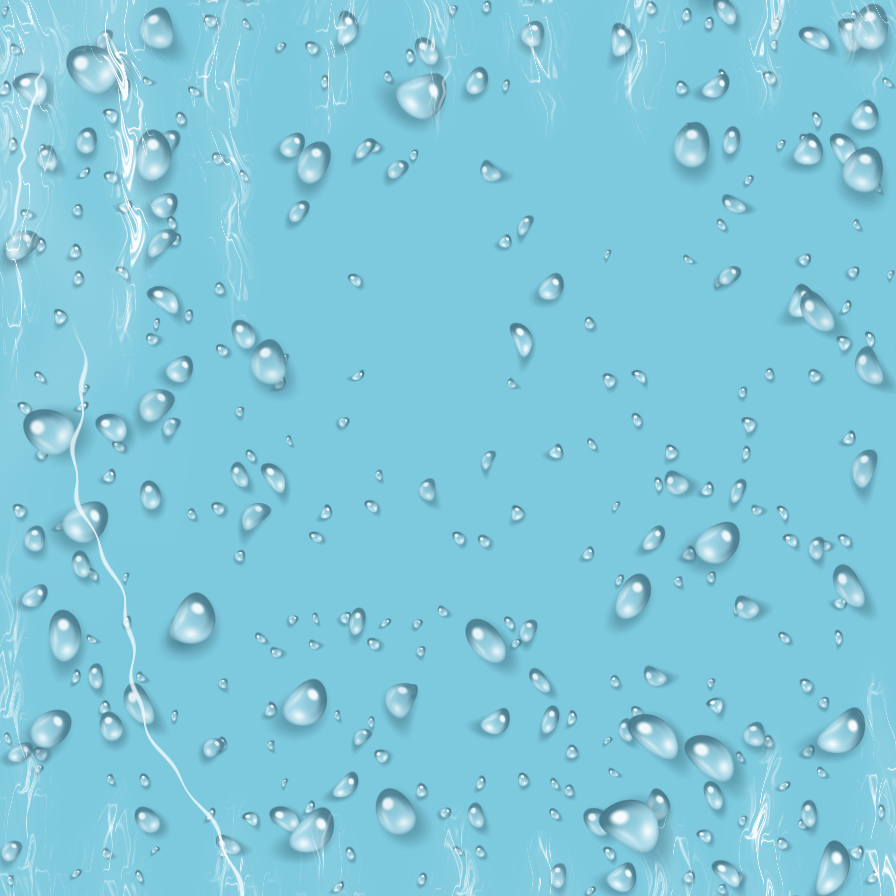
Write a Shadertoy shader that draws this texture.

```glsl
// Glossy water drops and white splashing rivulets on a flat light blue ground.
#define WATER vec3(0.49, 0.79, 0.87)
#define DEEP vec3(0.26, 0.46, 0.53)
#define PALE vec3(0.65, 0.85, 0.91)
#define FOAM vec3(0.97, 0.99, 1.0)
#define BIG_RADIUS 0.036
#define MID_RADIUS 0.021
#define SMALL_RADIUS 0.0095
#define SHADOW 0.5
#define FOAM_AMOUNT 0.95
#define RIVULETS 9

vec3 hash3(vec2 p) {
    vec3 q = vec3(dot(p, vec2(127.1, 311.7)), dot(p, vec2(269.5, 183.3)), dot(p, vec2(419.2, 371.9)));
    return fract(sin(q) * 43758.545);
}

float spot(vec2 q, vec2 centre, vec2 size) {
    vec2 d = (q - centre) / size;
    return exp(-dot(d, d));
}

// One drop: cast shadow, dark upper crescent, bright lower lens, sharp glint.
vec3 paintDrop(vec3 col, vec2 p, float radius, vec3 rnd, float pixel) {
    float tilt = (rnd.x - 0.5) * 2.2;
    float c = cos(tilt), s = sin(tilt);
    vec2 q = mat2(c, -s, s, c) * p / radius;
    q.x /= mix(0.5, 0.88, rnd.y);
    q.x += (rnd.z - 0.5) * 0.9 * (q.y * q.y - 0.3);
    q.x *= 1.0 + 0.35 * (rnd.y - 0.4) * q.y;

    float len = length(q);
    float soft = 1.2 * pixel / radius;
    float body = 1.0 - smoothstep(1.0 - soft, 1.0 + soft, len);
    float shadow = 1.0 - smoothstep(0.55, 1.45, length((q - vec2(0.16, -0.4)) / vec2(1.0, 1.08)));
    col = mix(col, DEEP, shadow * SHADOW);

    float ripple = 0.12 * sin(q.x * 4.0 + rnd.z * 9.0);
    float upper = smoothstep(-0.4, 0.75, q.y + 0.3 * q.x + ripple);
    float crescent = smoothstep(0.4, 0.8, len) * upper;
    vec3 lens = mix(PALE, DEEP, 0.35 * upper + 0.55 * crescent);
    lens = mix(lens, WATER, 0.35 * (1.0 - smoothstep(0.1, 0.6, len)));
    lens = mix(lens, DEEP, 0.6 * smoothstep(0.84, 1.0, len) * (0.45 + 0.55 * upper));
    lens = mix(lens, FOAM, 0.95 * spot(q, vec2(0.12, -0.58), vec2(0.34, 0.22)));
    lens = mix(lens, FOAM, 0.5 * spot(q, vec2(-0.6, -0.1), vec2(0.12, 0.45)));
    float glint = length((q - vec2(-0.1 + 0.3 * (rnd.z - 0.5), 0.42)) / vec2(0.4, 0.2 + 0.12 * rnd.x));
    lens = mix(lens, FOAM, 1.0 - smoothstep(0.45, 1.15, glint));
    return mix(col, lens, body * mix(0.8, 1.0, rnd.z));
}

// Jittered grid of drops, sparser above the middle of the canvas.
vec3 dropLayer(vec3 col, vec2 p, float cells, float radius, float share, float pixel) {
    vec2 home = floor(p * cells);
    for (int j = -1; j <= 1; j++)
    for (int i = -1; i <= 1; i++) {
        vec2 id = home + vec2(i, j);
        vec3 place = hash3(id + cells);
        vec3 look = hash3(id * 1.7 + cells * 3.1 + 5.0);
        vec2 centre = (id + 0.15 + 0.7 * place.xy) / cells;
        float density = share * mix(0.3, 1.0, smoothstep(0.1, 0.4, distance(centre, vec2(0.54, 0.65))));
        if (place.z < density) {
            float size = radius * mix(0.5, 1.0, 0.7 * look.z + 0.3 * look.x);
            col = paintDrop(col, p - centre, size, look, pixel);
        }
    }
    return col;
}

// Broken, stringy splash running inward from an edge; p.y is the distance from it.
float rivulet(vec2 p, float x, float reach, float seed) {
    float t = p.y / reach;
    float fade = 1.0 - smoothstep(0.55, 1.0, t);
    float side = p.x - x - 0.01 * sin(p.y * 13.0 + seed) - 0.004 * sin(p.y * 41.0 + seed * 2.0);
    float width = mix(0.032, 0.008, clamp(t, 0.0, 1.0));
    float envelope = exp(-side * side / (width * width));
    vec2 v = vec2(side * 190.0, p.y * 62.0) + seed;
    for (int k = 0; k < 5; k++)
        v += 0.95 * sin(v.yx * vec2(1.2, 1.5) + float(k) * 1.7 + seed);
    float threads = pow(1.0 - abs(sin(v.x)), 3.0) * smoothstep(0.2, 0.7, 0.5 + 0.5 * sin(v.y));
    float jag = 0.0022 * sin(p.y * 118.0 + 2.0 * sin(p.y * 71.0 + seed));
    float strand = abs(side - jag - width * 0.5 * sin(p.y * 23.0 + seed));
    float line = 1.0 - smoothstep(0.0006, 0.0026, strand);
    float gaps = 0.45 + 0.55 * sin(p.y * 47.0 + 3.0 * sin(p.y * 19.0 + seed));
    return fade * (envelope * (0.12 + 1.5 * threads) + 0.75 * line * gaps);
}

// Long thread of water winding down the left side.
float windingThread(vec2 p) {
    float drop = clamp(1.0 - p.y / 0.65, 0.0, 1.0);
    float x = 0.08 + 0.19 * drop * drop + 0.012 * sin(p.y * 24.0) + 0.003 * sin(p.y * 97.0);
    float width = 0.0022 + 0.001 * sin(p.y * 90.0);
    float line = 1.0 - smoothstep(width * 0.4, width * 1.3, abs(p.x - x));
    return 0.8 * line * (1.0 - smoothstep(0.58, 0.65, p.y));
}

void mainImage(out vec4 fragColor, in vec2 fragCoord) {
    vec2 p = fragCoord / iResolution.xy;
    float pixel = 1.0 / iResolution.y;

    // Thin mist beside the left splashes
    float mist = (1.0 - smoothstep(0.05, 0.24, p.x)) * smoothstep(0.25, 0.7, p.y);
    mist *= 0.6 + 0.4 * sin(p.x * 31.0 + 2.0 * sin(p.y * 17.0));
    vec3 col = mix(WATER, FOAM, 0.14 * mist);

    // Drops from small to large
    col = dropLayer(col, p, 27.0, SMALL_RADIUS, 0.32, pixel);
    col = dropLayer(col, p, 14.0, MID_RADIUS, 0.44, pixel);
    col = dropLayer(col, p, 8.0, BIG_RADIUS, 0.62, pixel);

    // Splashes from the top and bottom edges, longest at the sides
    float foam = windingThread(p);
    for (int i = 0; i < RIVULETS; i++) {
        float n = float(i);
        vec3 r = hash3(vec2(n, 7.0));
        float topX = 0.03 + 0.115 * n + 0.03 * (r.x - 0.5);
        float topReach = mix(0.6, 0.14, smoothstep(0.1, 0.4, topX)) * (0.75 + 0.5 * r.y);
        float lowX = 0.015 + 0.121 * n;
        float lowReach = (0.1 + 0.32 * pow(abs(2.0 * lowX - 1.0), 4.0)) * (0.7 + 0.6 * r.z);
        foam += rivulet(vec2(p.x, 1.0 - p.y), topX, topReach, n * 4.7) * mix(1.0, 0.65, smoothstep(0.1, 0.4, topX));
        foam += rivulet(p, lowX, lowReach, n * 3.1 + 20.0) * mix(0.4, 0.9, r.x);
    }
    col = mix(col, FOAM, clamp(foam * FOAM_AMOUNT, 0.0, 1.0));
    fragColor = vec4(col, 1.0);
}
```
